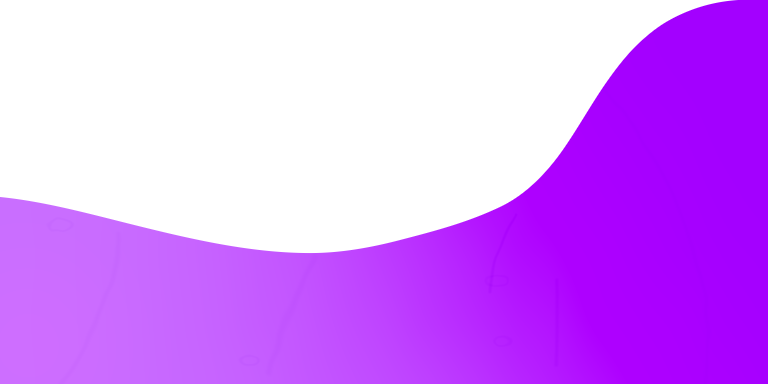
A Shadertoy shader for this background:

```glsl
// A white sheet above a flowing violet wave with faint marbled veins.

float hash(vec2 p) {
    return fract(sin(dot(p, vec2(127.1, 311.7))) * 43758.5453);
}

float noise(vec2 p) {
    vec2 i = floor(p), f = fract(p);
    f = f * f * (3.0 - 2.0 * f);
    return mix(mix(hash(i), hash(i + vec2(1, 0)), f.x),
               mix(hash(i + vec2(0, 1)), hash(i + vec2(1, 1)), f.x), f.y);
}

// Height and slope of the wave at x, from cubic Hermite spans.
vec2 wave(float x) {
    // Each knot: x, height, slope
    const vec3 knots[10] = vec3[10](
        vec3(0.0, 0.487, -0.2), vec3(0.169, 0.417, -0.5),
        vec3(0.404, 0.341, 0.0), vec3(0.521, 0.375, 0.52),
        vec3(0.651, 0.461, 0.95), vec3(0.723, 0.583, 2.55),
        vec3(0.788, 0.781, 2.9), vec3(0.827, 0.878, 2.0),
        vec3(0.872, 0.948, 1.1), vec3(0.977, 1.001, 0.0));
    vec2 result = vec2(1.002, 0.0);
    for (int i = 0; i < 9; i++) {
        vec3 a = knots[i], b = knots[i + 1];
        if (x < a.x || x >= b.x) continue;
        float h = b.x - a.x, t = (x - a.x) / h, u = 1.0 - t;
        float y = u * u * ((1.0 + 2.0 * t) * a.y + t * h * a.z)
                + t * t * ((1.0 + 2.0 * u) * b.y - u * h * b.z);
        float slope = 6.0 * t * u * (b.y - a.y) / h
                    + u * (1.0 - 3.0 * t) * a.z + t * (1.0 - 3.0 * u) * b.z;
        result = vec2(y, slope);
    }
    return result;
}

// Soft thin line from a to b, bowed sideways by bend.
float vein(vec2 p, vec2 a, vec2 b, float bend, float width) {
    float t = clamp((p.y - a.y) / (b.y - a.y), 0.0, 1.0);
    p.x -= bend * 4.0 * t * (1.0 - t) + 0.012 * (noise(p * 22.0) - 0.5);
    vec2 d = b - a;
    float h = clamp(dot(p - a, d) / dot(d, d), 0.0, 1.0);
    return smoothstep(width, 0.0, length(p - a - d * h));
}

// Small flattened bubble outlines.
float bubbles(vec2 p) {
    const vec2 centers[4] = vec2[4](vec2(0.156, 0.414), vec2(1.294, 0.27),
                                    vec2(1.305, 0.112), vec2(0.65, 0.06));
    float sum = 0.0;
    for (int i = 0; i < 4; i++) {
        vec2 d = (p - centers[i]) * vec2(1.0, 1.8);
        float r = 0.02 + 0.015 * hash(centers[i]);
        sum += smoothstep(0.008, 0.0, abs(length(d) - r + 0.01 * noise(p * 60.0)));
    }
    return sum;
}

vec3 violet(vec2 uv, vec2 p) {
    // Orchid on the left sinks to pure violet past a slanted front
    float s = uv.x + 0.29 * uv.y * smoothstep(0.1, 0.65, uv.x);
    s += 0.018 * (noise(p * vec2(9.0, 6.0)) - 0.5);
    float green = 0.43 * max(0.0, 1.0 - pow(max(s, 0.0) / 0.82, 2.2));
    float red = 0.685 + 0.24 * green - 0.045 * smoothstep(0.78, 1.15, s);
    red += 0.02 * smoothstep(0.4, 0.0, length(p - vec2(0.08, 0.1)));
    vec3 color = vec3(red, green, 1.0);

    // Marbled veins and bubbles
    float marks = 0.4 * vein(p, vec2(0.31, 0.39), vec2(0.16, 0.0), 0.03, 0.012)
                + 0.4 * vein(p, vec2(0.82, 0.33), vec2(0.70, 0.03), -0.01, 0.015)
                + 0.3 * vein(p, vec2(1.575, 0.77), vec2(1.835, 0.0), 0.09, 0.01)
                + 0.9 * vein(p, vec2(1.345, 0.44), vec2(1.28, 0.24), -0.015, 0.007)
                + 0.7 * vein(p, vec2(1.455, 0.27), vec2(1.45, 0.05), 0.0, 0.009)
                + 0.5 * bubbles(p);
    return color - marks * vec3(0.03, 0.035, 0.01);
}

void mainImage(out vec4 fragColor, in vec2 fragCoord) {
    vec2 uv = fragCoord / iResolution.xy;
    vec2 p = uv * vec2(2.0, 1.0);

    // Signed distance to the wave, in pixels, for a smooth edge
    vec2 edge = wave(uv.x);
    float tilt = edge.y * iResolution.y / iResolution.x;
    float dist = (edge.x - uv.y) * iResolution.y / sqrt(1.0 + tilt * tilt);

    vec3 color = mix(vec3(1.0), violet(uv, p), clamp(dist + 0.5, 0.0, 1.0));
    fragColor = vec4(clamp(color, 0.0, 1.0), 1.0);
}
```
